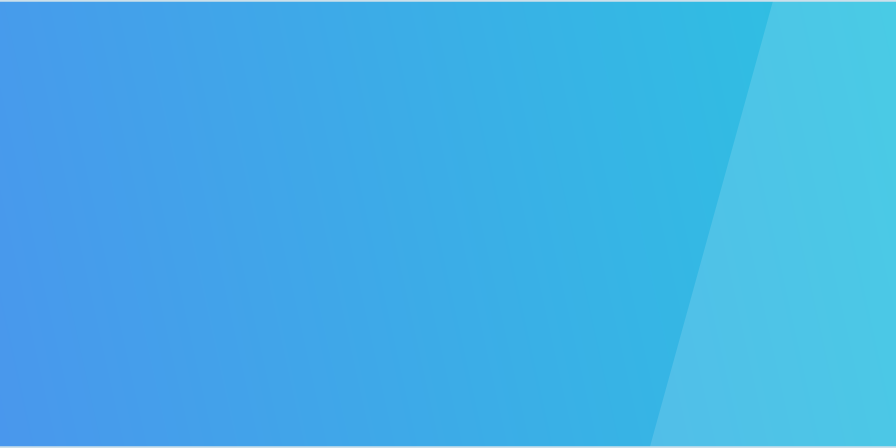
This background is drawn by a WebGL 2 fragment shader. Its source:

```glsl
#version 300 es
precision highp float;

uniform vec2 u_resolution;
out vec4 fragColor;

#define START_COLOR vec3(0.288, 0.592, 0.928)
#define END_COLOR vec3(0.175, 0.765, 0.882)
#define RIM_COLOR vec3(0.80, 0.88, 0.92)
#define GRADIENT_DIR vec2(1.0, 0.22)
#define PANEL_BOTTOM 0.725
#define PANEL_TOP 0.863
#define PANEL_LIGHT 0.135
#define RIM_WIDTH 0.0039

// Signed distance to the line through a and b, positive on its right side.
float lineDistance(vec2 p, vec2 a, vec2 b) {
    vec2 along = normalize(b - a);
    return dot(p - a, vec2(along.y, -along.x));
}

// Antialiased coverage of the region where the distance is positive.
float coverage(float dist, float pixel) {
    return clamp(dist / pixel + 0.5, 0.0, 1.0);
}

void main() {
    // Canvas units: height is 1, width is the aspect ratio.
    float pixel = 1.0 / u_resolution.y;
    vec2 p = gl_FragCoord.xy * pixel;
    vec2 size = vec2(u_resolution.x * pixel, 1.0);

    // Tilted gradient running from the lower left to the upper right corner.
    float t = dot(p, GRADIENT_DIR) / dot(size, GRADIENT_DIR);
    vec3 color = mix(START_COLOR, END_COLOR, t);

    // Translucent slanted panel on the right.
    vec2 foot = vec2(PANEL_BOTTOM * size.x, 0.0);
    vec2 head = vec2(PANEL_TOP * size.x, 1.0);
    float panel = coverage(lineDistance(p, foot, head), pixel);
    color = mix(color, vec3(1.0), PANEL_LIGHT * panel);

    // Thin pale rims along the top and bottom.
    float edgeDistance = min(p.y, 1.0 - p.y);
    color = mix(color, RIM_COLOR, coverage(RIM_WIDTH - edgeDistance, pixel));

    fragColor = vec4(color, 1.0);
}
```
